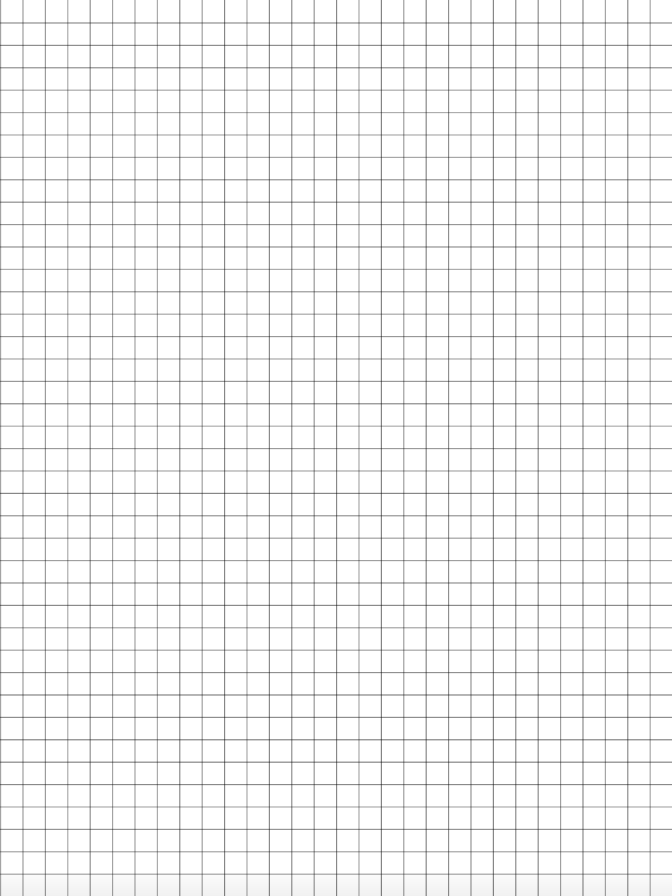
Reproduce this pattern procedurally as a WebGL 2 fragment shader.

```glsl
#version 300 es
precision highp float;

#define GRID vec2(30.0, 40.0)
#define LINE_WIDTH 0.052
#define LINE_INK 0.41
#define INK_VARIATION 0.22
#define FOOT_LIGHT 0.985
#define FOOT_DARK 0.945

uniform vec2 u_resolution;
out vec4 fragColor;

float hash(float n) {
    return fract(sin(n * 127.1 + 11.7) * 4375.85);
}

// Integral of a periodic line that fills the first part of each cell
vec2 lineIntegral(vec2 p) {
    return floor(p) * LINE_WIDTH + min(fract(p), LINE_WIDTH);
}

// Share of the pixel footprint covered by vertical and horizontal lines
vec2 lineCoverage(vec2 p, vec2 footprint) {
    vec2 halfSize = 0.5 * footprint;
    return (lineIntegral(p + halfSize) - lineIntegral(p - halfSize)) / footprint;
}

// Slightly uneven strength from one line to the next
float lineInk(float index, float seed) {
    return LINE_INK * (1.0 + INK_VARIATION * (2.0 * hash(index + seed) - 1.0));
}

void main() {
    // Cell coordinates, counted from the top left corner
    vec2 uv = gl_FragCoord.xy / u_resolution;
    vec2 cell = vec2(uv.x, 1.0 - uv.y) * GRID;
    vec2 footprint = GRID / u_resolution;

    // Grid lines, with the top edge left open
    vec2 index = floor(cell + 0.5);
    vec2 ink = lineCoverage(cell, footprint);
    ink *= vec2(lineInk(index.x, 3.0), lineInk(index.y, 71.0));
    ink.y *= step(0.5, index.y);

    // White paper with a soft grey band along the last row
    float rowsFromFoot = GRID.y - cell.y;
    float band = 1.0 - smoothstep(1.0 - footprint.y, 1.0, rowsFromFoot);
    float footShade = mix(FOOT_DARK, FOOT_LIGHT, clamp(rowsFromFoot, 0.0, 1.0));
    float paper = mix(1.0, footShade, band);

    float shade = paper * (1.0 - ink.x) * (1.0 - ink.y);
    fragColor = vec4(vec3(shade), 1.0);
}
```
